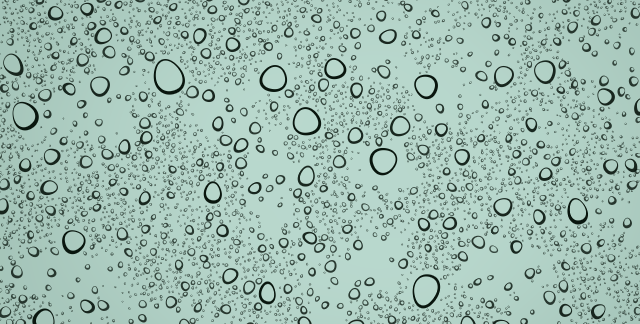
This texture is drawn by a Shadertoy shader. Its source:

```glsl
const vec3 GLASS = vec3(0.725, 0.848, 0.806);
const vec3 GLASS_SHADE = vec3(0.640, 0.765, 0.720);
const vec3 INK = vec3(0.035, 0.085, 0.055);
const float MAX_STRETCH = 1.17;   // elongation of the drops
const float WOBBLE = 0.045;       // irregularity of the outlines
const float CLUSTER_SCALE = 6.0;  // patches of fine spray
const float RIM_CONTRAST = 0.45;  // thick to thin side of a rim
const float FINEST_OPACITY = 0.55;
const int LAYER_COUNT = 6;
const int FIRST_SPRAY_LAYER = 4;

// Per layer: cell size, mean radius, rim width, chance of a drop
const vec4 LAYERS[LAYER_COUNT] = vec4[](
    vec4(0.270, 0.0370, 0.0072, 0.46),
    vec4(0.150, 0.0235, 0.0062, 0.60),
    vec4(0.085, 0.0135, 0.0051, 0.66),
    vec4(0.052, 0.0080, 0.0037, 0.62),
    vec4(0.028, 0.0045, 0.0026, 0.85),
    vec4(0.016, 0.0024, 0.0021, 0.90));

struct Drop {
    vec2 centre;
    float radius;   // zero when the cell is empty
    vec4 shape;     // random values for the outline
};

vec4 hash4(vec2 p) {
    vec4 q = fract(p.xyxy * vec4(0.1031, 0.1030, 0.0973, 0.1099));
    q += dot(q, q.wzxy + 33.33);
    return fract((q.xxyz + q.yzzw) * q.zywx);
}

float noise(vec2 p) {
    vec2 id = floor(p), f = fract(p);
    f = f * f * (3.0 - 2.0 * f);
    float low = mix(hash4(id).x, hash4(id + vec2(1, 0)).x, f.x);
    float high = mix(hash4(id + vec2(0, 1)).x, hash4(id + vec2(1, 1)).x, f.x);
    return mix(low, high, f.y);
}

mat2 rotation(float angle) {
    float c = cos(angle), s = sin(angle);
    return mat2(c, s, -s, c);
}

// The drop held by the cell around p, in a rotated grid
Drop dropAt(vec2 p, int layer) {
    vec4 setup = LAYERS[layer];
    mat2 turn = rotation(0.4 + 1.1 * float(layer));
    vec2 id = floor(turn * p / setup.x);
    vec2 seed = id + 57.0 * float(layer + 3);
    vec4 place = hash4(seed);
    Drop drop;
    drop.radius = setup.y * mix(0.70, 1.35, place.z * place.z);
    float margin = 1.35 * drop.radius / setup.x;
    vec2 cellCentre = id + mix(vec2(margin), vec2(1.0 - margin), place.xy);
    drop.centre = cellCentre * setup.x * turn;
    drop.shape = hash4(seed + 311.7);
    float chance = setup.w;
    if (layer >= FIRST_SPRAY_LAYER)
        chance *= smoothstep(0.2, 0.75, noise(drop.centre * CLUSTER_SCALE + 20.0));
    if (place.w > chance) drop.radius = 0.0;
    return drop;
}

// Small drops are swallowed by larger ones they would touch
bool isSwallowed(Drop drop, int layer) {
    for (int i = 0; i < layer; i++) {
        Drop other = dropAt(drop.centre, i);
        float reach = 1.2 * other.radius + 1.4 * drop.radius;
        if (other.radius > 0.0 && distance(drop.centre, other.centre) < reach)
            return true;
    }
    return false;
}

// Signed distance to a wobbly ellipse, mostly upright
float dropDistance(vec2 offset, Drop drop) {
    float lean = (drop.shape.x - 0.5) * 2.6;
    float stretch = mix(1.0, MAX_STRETCH, drop.shape.y);
    vec2 q = rotation(lean) * offset * vec2(stretch, 1.0 / stretch);
    float angle = atan(q.y, q.x + 1e-6);
    float wave = cos(3.0 * angle + 6.28 * drop.shape.z);
    return length(q) - drop.radius * (1.0 + WOBBLE * wave);
}

// Share of a pixel covered by a line of the given width
float lineCoverage(float d, float width, float pixel) {
    float top = min(d + 0.5 * width, 0.5 * pixel);
    float bottom = max(d - 0.5 * width, -0.5 * pixel);
    return max(top - bottom, 0.0) / pixel;
}

void mainImage(out vec4 fragColor, in vec2 fragCoord) {
    float pixel = 1.0 / iResolution.y;
    vec2 p = fragCoord * pixel;
    vec2 uv = fragCoord / iResolution.xy;

    // Glass, dimmer toward the left and the borders
    vec2 fromCentre = (uv - vec2(0.56, 0.48)) * vec2(1.7, 1.1);
    float shade = smoothstep(0.25, 1.15, length(fromCentre));
    shade += 0.12 * (noise(p * 3.0) - 0.5);
    vec3 color = mix(GLASS, GLASS_SHADE, clamp(shade, 0.0, 1.0));

    // Drop rims, heavier on the lower side and near the sides
    float sideways = abs(uv.x - 0.5) * 2.0;
    for (int i = 0; i < LAYER_COUNT; i++) {
        Drop drop = dropAt(p, i);
        if (drop.radius == 0.0 || isSwallowed(drop, i)) continue;
        vec2 offset = p - drop.centre;
        float d = dropDistance(offset, drop);
        vec2 heavySide = rotation((drop.shape.w - 0.5) * 3.0) * vec2(0.0, -1.0);
        float facing = dot(offset / max(length(offset), 1e-5), heavySide);
        float contrast = RIM_CONTRAST * (0.6 + sideways * sideways);
        float rim = LAYERS[i].z * (1.0 + contrast * facing);
        float opacity = mix(1.0, FINEST_OPACITY, float(i) / float(LAYER_COUNT - 1));
        color = mix(color, INK, opacity * lineCoverage(d, rim, pixel));
    }
    fragColor = vec4(color, 1.0);
}
```
